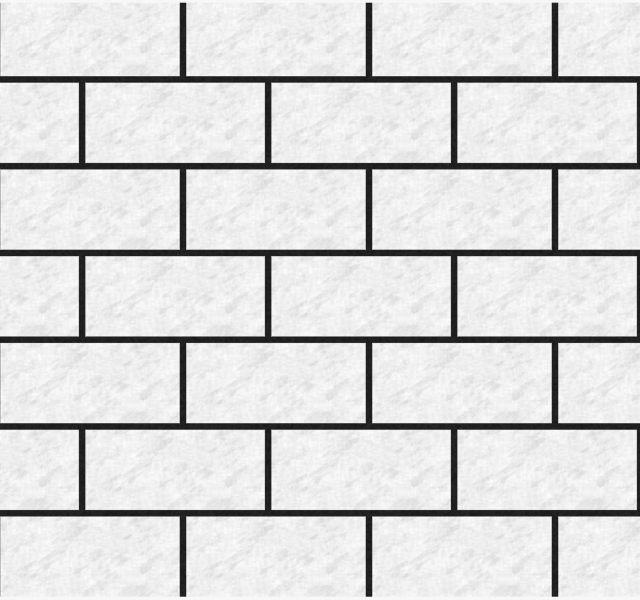
This pattern is drawn by a WebGL 2 fragment shader. Its source:

```glsl
#version 300 es
precision highp float;

uniform vec2 u_resolution;
out vec4 outColor;

// Lengths are fractions of the canvas height
const vec2 BRICK = vec2(0.3100, 0.1446);
const float EVEN_SHIFT = 0.3050;
const float ODD_SHIFT = 0.1369;
const float LAST_JOINT = 6.0;
const float JOINT_HALF = 0.0054;
const vec2 MARGIN = vec2(0.0055, 0.9955);

const vec3 PAPER = vec3(0.97);
const vec3 STONE_LIGHT = vec3(0.985);
const vec3 STONE_SHADE = vec3(0.875);
const vec3 JOINT_DARK = vec3(0.10);
const vec3 JOINT_LIGHT = vec3(0.15);

float hash(vec2 p) {
    return fract(sin(dot(p, vec2(127.1, 311.7))) * 43758.5453);
}

float valueNoise(vec2 p) {
    vec2 cell = floor(p);
    vec2 f = fract(p);
    f = f * f * (3.0 - 2.0 * f);
    float low = mix(hash(cell), hash(cell + vec2(1.0, 0.0)), f.x);
    float high = mix(hash(cell + vec2(0.0, 1.0)), hash(cell + vec2(1.0)), f.x);
    return mix(low, high, f.y);
}

float fbm(vec2 p) {
    float sum = 0.0;
    float weight = 0.5;
    for (int i = 0; i < 4; i++) {
        sum += weight * valueNoise(p);
        p = p * 2.03 + vec2(17.3, 9.1);
        weight *= 0.5;
    }
    return sum / 0.9375;
}

vec2 rotate(vec2 p, float angle) {
    float c = cos(angle);
    float s = sin(angle);
    return vec2(c * p.x + s * p.y, c * p.y - s * p.x);
}

float band(float dist, float halfWidth, float blur) {
    return 1.0 - smoothstep(halfWidth - blur, halfWidth + blur, dist);
}

// Mottled stone with woven grain and slanting grey wisps
vec3 stone(vec2 p) {
    float cloud = fbm(p * vec2(45.0, 60.0));
    float weft = valueNoise(p * vec2(95.0, 330.0) + 31.0);
    float warp = valueNoise(p * vec2(330.0, 95.0) + 73.0);
    float grain = valueNoise(p * 300.0 + 11.0);
    float wisp = fbm(rotate(p, 0.6) * vec2(38.0, 110.0) + 5.0);
    float tone = 0.38 + 0.55 * (cloud - 0.5) + 0.28 * (weft - 0.5)
        + 0.28 * (warp - 0.5) + 0.28 * (grain - 0.5);
    tone += 0.45 * smoothstep(0.56, 0.76, wisp);
    return mix(STONE_LIGHT, STONE_SHADE, clamp(tone, 0.0, 1.25));
}

vec3 mortar(vec2 p) {
    return mix(JOINT_DARK, JOINT_LIGHT, valueNoise(p * 300.0));
}

// Mask of bed joints between courses and the upright joints within them
float jointMask(vec2 p, float shift, float blur) {
    float nearest = clamp(floor(p.y / BRICK.y + 0.5), 1.0, LAST_JOINT);
    float bedDist = abs(p.y - nearest * BRICK.y);
    float halfPitch = 0.5 * BRICK.x;
    float uprightDist = abs(mod(p.x - shift + halfPitch, BRICK.x) - halfPitch);
    return band(min(bedDist, uprightDist), JOINT_HALF, blur);
}

void main() {
    vec2 p = gl_FragCoord.xy / u_resolution.y;
    float blur = 0.75 / u_resolution.y;

    // Alternate courses slide sideways; every brick shares one stone face
    float course = floor(p.y / BRICK.y);
    float shift = mix(EVEN_SHIFT, ODD_SHIFT, mod(course, 2.0));
    vec2 local = mod(p - vec2(shift, 0.0), BRICK);

    vec3 color = mix(stone(local), mortar(p), jointMask(p, shift, blur));

    // Pale strips along the top and bottom
    float inside = smoothstep(MARGIN.x - blur, MARGIN.x + blur, p.y)
        * (1.0 - smoothstep(MARGIN.y - blur, MARGIN.y + blur, p.y));
    outColor = vec4(mix(PAPER, color, inside), 1.0);
}
```
